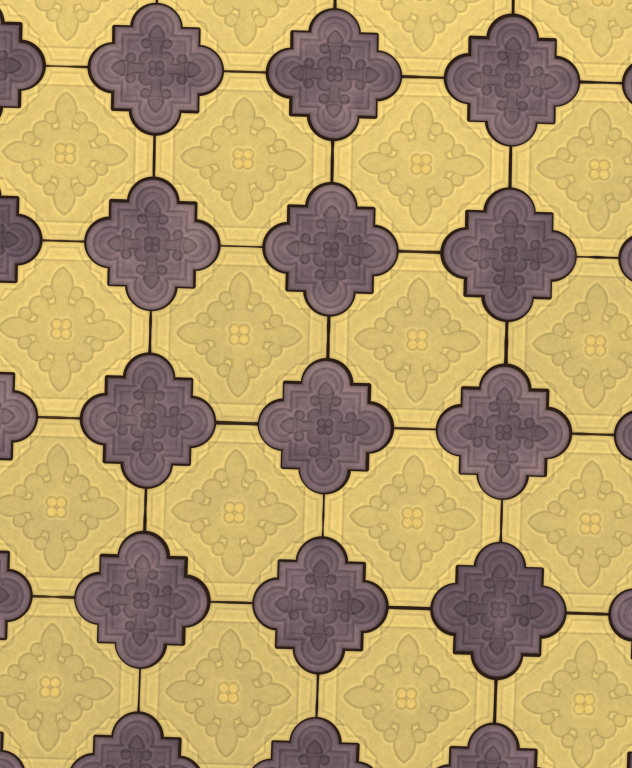
Give the GLSL for this texture, as a WebGL 1 fragment shader.

```glsl
precision highp float;
// Paving of yellow octagonal tiles with plum quatrefoil tiles set in their corners.
// A slightly tilted square lattice places the tiles; distance functions cut the outlines,
// grooves and embossed flowers, and hashes and noise vary tone, fit and wear.
uniform vec2 u_resolution;

#define ROWS 4.31        // tile pitches per canvas height
#define GAP 0.007        // half width of the straight joints
#define SLOT 0.013       // dark margin around each plum tile
#define WEAR 0.13        // strength of the blotches
#define GRAIN 0.07       // strength of the fine grain
#define SUNNY vec3(0.935, 0.815, 0.475)
#define SANDY vec3(0.815, 0.715, 0.435)
#define PLUM vec3(0.425, 0.350, 0.380)
#define MAUVE vec3(0.535, 0.440, 0.445)
#define JOINT vec3(0.170, 0.110, 0.080)
#define EARTH vec3(0.360, 0.260, 0.120)

float hash(vec2 p) {
  return fract(sin(dot(p, vec2(127.1, 311.7))) * 43758.5453);
}

float noise(vec2 p) {
  vec2 i = floor(p), f = fract(p);
  f = f * f * (3.0 - 2.0 * f);
  return mix(mix(hash(i), hash(i + vec2(1.0, 0.0)), f.x),
             mix(hash(i + vec2(0.0, 1.0)), hash(i + 1.0), f.x), f.y);
}

float fbm(vec2 p) {
  float sum = 0.0, amp = 0.5;
  for (int i = 0; i < 4; i++) {
    sum += amp * noise(p);
    p = p * 2.1 + 17.3;
    amp *= 0.5;
  }
  return sum;
}

float box(vec2 p, vec2 b) {
  vec2 d = abs(p) - b;
  return length(max(d, 0.0)) + min(max(d.x, d.y), 0.0);
}

// Fold the plane so that the first axis runs along the nearest arm.
vec2 foldArm(vec2 p) {
  p = abs(p);
  return p.y > p.x ? p.yx : p;
}

// Square with a round lobe on each side.
float quatrefoil(vec2 p) {
  return min(box(p, vec2(0.235)), length(foldArm(p) - vec2(0.235, 0.0)) - 0.135);
}

// Four pointed leaves with side knobs around a lobed heart.
float flower(vec2 p, float size, float heart) {
  p = foldArm(p / size);
  float leaf = length(vec2(p.x - 0.71, p.y + 0.162)) - 0.332;
  float knob = length(p - vec2(0.58, 0.23)) - 0.105;
  float stem = box(p, vec2(0.60, 0.11));
  float lobe = length(p - heart) - 0.16;
  float disc = length(p) - heart * 1.2;
  return size * min(min(leaf, knob), min(stem, min(lobe, disc)));
}

// Four petals on the diagonals.
float rosette(vec2 p, float size) {
  return length(abs(p) - 0.58 * size) - 0.62 * size;
}

// Stepped panel pressed into the yellow tile.
float panel(vec2 p) {
  vec2 q = foldArm(p);
  return min(box(q, vec2(0.39, 0.155)), max((q.x + q.y - 0.485) * 0.707, q.x - 0.39));
}

// Pressed line: a dark groove with a lit lip beside it.
float groove(float d) {
  float dark = d / 0.0065, lit = (d - 0.013) / 0.008;
  return 0.5 * exp(-lit * lit) - exp(-dark * dark);
}

void main() {
  // Lattice with a small tilt and foreshortening, y running down
  vec2 s = (gl_FragCoord.xy - 0.5 * u_resolution) / u_resolution.y;
  s = vec2(s.x, -s.y) - vec2(0.013, 0.0547);
  vec2 uv = ROWS * vec2(s.x + 0.028 * s.y, s.y - 0.031 * s.x);
  uv += vec2(0.052, -0.124) * s.y * s.y;
  float aa = 0.75 * ROWS / u_resolution.y;

  vec2 yellowId = floor(uv), plumId = floor(uv + 0.5);
  vec2 y = uv - yellowId - 0.5, c = uv - plumId;
  float blotch = fbm(uv * 5.0) - 0.47;
  float grain = noise(uv * 95.0) + noise(uv * 47.0) - 1.0;
  float slot = quatrefoil(c) - SLOT;

  // Yellow tile: sunlit above, sandier below and inside the panel
  float inset = panel(y), bloom = flower(y, 0.35, 0.36), star = rosette(y, 0.046);
  float inside = smoothstep(aa, -aa, inset), petals = smoothstep(aa, -aa, bloom);
  float dull = 0.27 + 0.65 * s.y + 0.28 * inside + 0.20 * petals;
  dull += 0.35 * (hash(yellowId + 3.0) - 0.5) + 1.1 * blotch;
  vec3 yellow = mix(SUNNY, SANDY, clamp(dull, -0.1, 1.15));
  yellow = mix(yellow, SUNNY * vec3(1.03, 1.0, 0.92), 0.7 * smoothstep(aa, -aa, star));
  float rim = min(slot, min(abs(c.x), abs(c.y)));
  float relief = 0.11 * groove(inset) + 0.13 * groove(bloom) + 0.12 * groove(star);
  relief += 0.08 * groove(rim - 0.036) + 0.06 * smoothstep(0.034, 0.015, rim);
  yellow *= 1.0 + relief + 0.6 * WEAR * blotch + 0.6 * GRAIN * grain;

  // Straight joints, of uneven width and depth, soiled at the edges
  vec2 edgeId = abs(c.x) < abs(c.y) ? vec2(plumId.x, yellowId.y) : vec2(yellowId.x, plumId.y) + 40.0;
  float ragged = GAP * (0.75 + 0.5 * hash(edgeId) + 0.6 * (noise(uv * 16.0) - 0.5));
  float joint = min(abs(c.x), abs(c.y));
  vec3 jointColor = mix(JOINT, EARTH, (abs(c.x) < abs(c.y) ? 0.0 : 0.5) * hash(edgeId + 9.0));
  vec3 color = yellow * (1.0 - 0.22 * exp(-max(joint - ragged, 0.0) / 0.008));
  color = mix(color, jointColor, smoothstep(ragged + aa, ragged - aa, joint));

  // Dark slot, then the plum tile sitting a little off centre in it
  color *= 1.0 - 0.2 * exp(-max(slot, 0.0) / 0.010);
  color = mix(color, JOINT, smoothstep(aa, -aa, slot));
  vec2 p = c - 0.012 * (vec2(hash(plumId), hash(plumId + 7.0)) - 0.5);
  float body = quatrefoil(p), crest = flower(p, 0.25, 0.22), eye = rosette(p, 0.034);
  float pale = 0.32 + 0.55 * (hash(plumId + 21.0) - 0.5) - 0.25 * s.y + 1.6 * blotch;
  pale += 0.22 * smoothstep(-0.045, -0.025, body);
  vec3 plum = mix(PLUM, MAUVE, clamp(pale, -0.15, 1.1));
  relief = 0.17 * groove(body + 0.042) + 0.10 * groove(body + 0.075);
  relief += 0.19 * groove(crest) + 0.19 * groove(eye) - 0.05 * smoothstep(aa, -aa, crest);
  plum *= 1.0 + relief + WEAR * blotch + GRAIN * grain;
  plum *= 0.78 + 0.22 * smoothstep(0.0, -0.014, body);
  color = mix(color, plum, smoothstep(aa, -aa, body));

  gl_FragColor = vec4(clamp(color, 0.0, 1.0), 1.0);
}
```
